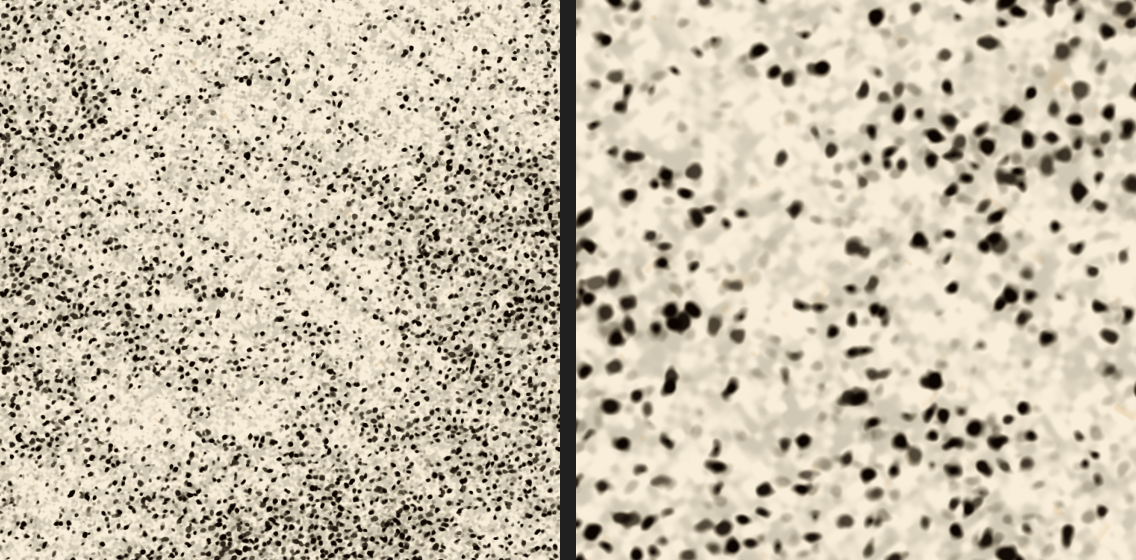
Left: the whole. Right: its middle third, enlarged.
Give the GLSL for this texture, as a three.js fragment shader.

```glsl
varying vec2 vUv;

const vec3 CREAM = vec3(0.975, 0.932, 0.850);
const vec3 PALE_GREY = vec3(0.815, 0.782, 0.705);
const vec3 GRAIN_BLACK = vec3(0.045, 0.015, 0.0);
const vec3 OCHRE = vec3(0.80, 0.62, 0.38);
const float EDGE = 0.0024;

float hash(vec2 p) {
  return fract(sin(dot(p, vec2(127.1, 311.7))) * 43758.55);
}

vec2 hash2(vec2 p) {
  return vec2(hash(p), hash(p + 57.3));
}

float valueNoise(vec2 p) {
  vec2 i = floor(p);
  vec2 f = fract(p);
  f = f * f * (3.0 - 2.0 * f);
  float low = mix(hash(i), hash(i + vec2(1.0, 0.0)), f.x);
  float high = mix(hash(i + vec2(0.0, 1.0)), hash(i + vec2(1.0, 1.0)), f.x);
  return mix(low, high, f.y);
}

vec2 rotate(vec2 p, float angle) {
  float c = cos(angle);
  float s = sin(angle);
  return vec2(c * p.x + s * p.y, c * p.y - s * p.x);
}

float segmentDistance(vec2 p, vec2 a, vec2 b) {
  vec2 ab = b - a;
  float t = clamp(dot(p - a, ab) / dot(ab, ab), 0.0, 1.0);
  return length(p - a - ab * t);
}

// Share of cells holding a grain: a sparse vein crossed by falling bands
float grainDensity(vec2 p) {
  float upperVein = segmentDistance(p, vec2(0.72, 1.0), vec2(0.33, 0.78));
  float lowerVein = segmentDistance(p, vec2(0.33, 0.78), vec2(0.53, 0.36));
  float away = smoothstep(0.04, 0.40, min(upperVein, lowerVein));
  vec2 along = rotate(p, -0.42);
  float bands = valueNoise(along * vec2(4.0, 13.0) + 3.7);
  float clumps = valueNoise(along * vec2(19.0, 34.0) + 8.1);
  float density = 0.20 + 0.25 * away + 0.10 * (1.0 - p.y);
  density += 0.40 * (bands - 0.5) * (0.4 + away) + 0.50 * (clumps - 0.5);
  return clamp(density, 0.08, 0.9);
}

// Opacity of one soft, stretched grain
float grainInk(vec2 offset, float angle, float stretch, float radius, float wobble) {
  vec2 q = rotate(offset, angle) * vec2(1.0 / stretch, stretch);
  return 1.0 - smoothstep(radius - EDGE, radius + EDGE, length(q) + wobble);
}

// Scattered grains, joined where they overlap
float grainLayer(vec2 uv, float cells, float seed, vec2 radii, vec2 strengths) {
  vec2 home = floor(uv * cells);
  float wobble = 0.0036 * (valueNoise(uv * 190.0 + seed) - 0.5);
  float clear = 1.0;
  for (int y = -1; y <= 1; y++) {
    for (int x = -1; x <= 1; x++) {
      vec2 cell = home + vec2(float(x), float(y));
      vec2 id = cell + seed;
      vec2 centre = (cell + hash2(id)) / cells;
      float density = grainDensity(centre);
      float present = step(hash(id + 11.9), density);
      float luck = hash(id + 23.4);
      float size = 0.75 * luck * luck + 0.5 * density;
      float radius = mix(radii.x, radii.y, size);
      float strength = mix(strengths.x, strengths.y, hash(id + 37.6));
      float angle = 0.5 + 2.4 * (hash(id + 41.2) - 0.5);
      float stretch = mix(1.0, 1.3, hash(id + 73.8));
      float ink = grainInk(uv - centre, angle, stretch, radius, wobble);
      clear *= 1.0 - present * min(strength, 1.0) * ink;
    }
  }
  return 1.0 - clear;
}

// Cream ground with fine grey mottling and rare ochre flecks
vec3 stoneGround(vec2 uv, float density) {
  float fine = valueNoise(rotate(uv, 0.6) * 185.0);
  float broad = valueNoise(rotate(uv, 0.3) * 95.0 + 19.0);
  float grey = 0.55 * fine + 0.45 * broad + 0.32 * (density - 0.4);
  vec3 ground = mix(CREAM, PALE_GREY, smoothstep(0.28, 0.80, grey));
  float fleck = smoothstep(0.88, 1.0, valueNoise(rotate(uv, 0.9) * 100.0 + 31.0));
  return mix(ground, OCHRE, 0.3 * fleck * (1.0 - density));
}

void main() {
  float dark = grainLayer(vUv, 86.0, 5.0, vec2(0.0021, 0.0054), vec2(0.62, 1.3));
  float faint = grainLayer(vUv, 110.0, 140.0, vec2(0.002, 0.004), vec2(0.05, 0.34));
  float ink = 1.0 - (1.0 - dark) * (1.0 - faint);

  vec3 colour = mix(stoneGround(vUv, grainDensity(vUv)), GRAIN_BLACK, ink);
  // Brown fringe around the grains
  colour -= ink * (1.0 - ink) * vec3(0.0, 0.02, 0.12);
  gl_FragColor = vec4(colour, 1.0);
}
```
